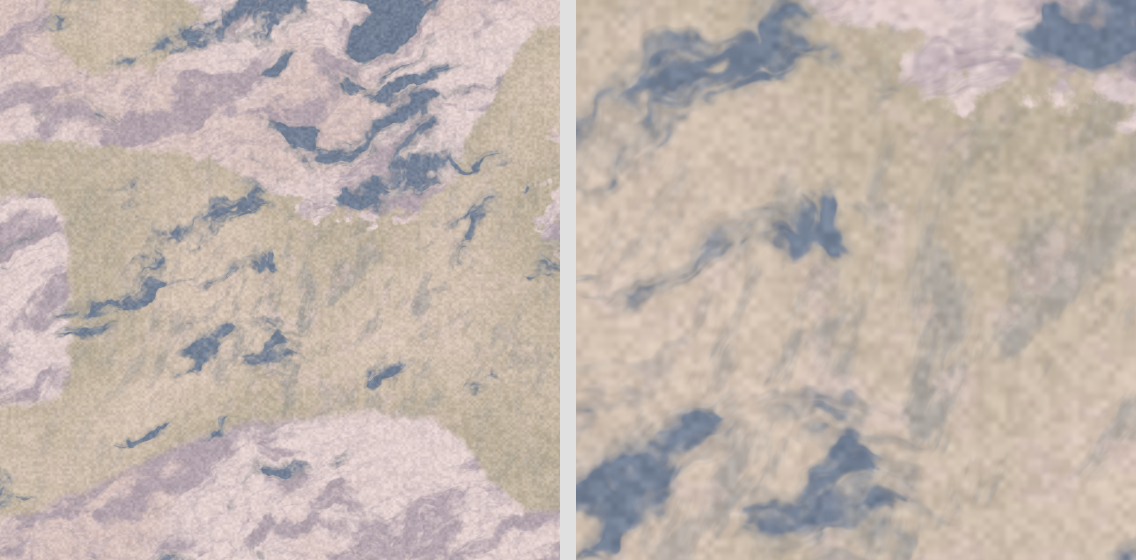
Left, the full canvas; right, a detail of the centre.
Write a three.js fragment shader that draws this texture.

```glsl
#define PALE_PINK vec3(0.885, 0.815, 0.810)
#define WARM_PINK vec3(0.845, 0.762, 0.745)
#define MAUVE vec3(0.670, 0.615, 0.660)
#define SAND vec3(0.835, 0.765, 0.705)
#define TAN vec3(0.745, 0.695, 0.615)
#define GREY vec3(0.590, 0.590, 0.595)
#define SLATE vec3(0.415, 0.475, 0.570)
#define STREAK_ANGLE 0.38
#define EDGE_SOFTNESS 0.011
#define GRAIN_CELLS 230.0
#define GRAIN_AMOUNT 0.085

varying vec2 vUv;

float hash(vec2 p) {
  return fract(sin(dot(p, vec2(127.1, 311.7))) * 43758.5453);
}

float noise(vec2 p) {
  vec2 i = floor(p);
  vec2 f = fract(p);
  f = f * f * (3.0 - 2.0 * f);
  return mix(mix(hash(i), hash(i + vec2(1.0, 0.0)), f.x),
             mix(hash(i + vec2(0.0, 1.0)), hash(i + 1.0), f.x), f.y);
}

float fbm(vec2 p) {
  float sum = 0.0;
  float amp = 0.5;
  for (int i = 0; i < 5; i++) {
    sum += amp * noise(p);
    p = mat2(0.96, 0.28, -0.28, 0.96) * p * 2.03 + 17.3;
    amp *= 0.52;
  }
  return sum;
}

// Coordinates along and across a direction
vec2 turn(vec2 p, float angle) {
  float c = cos(angle);
  float s = sin(angle);
  return vec2(c * p.x + s * p.y, c * p.y - s * p.x);
}

float spot(vec2 p, vec2 centre, vec2 radius) {
  vec2 d = (p - centre) / radius;
  return exp(-dot(d, d));
}

// Signed field of the pink beds, negative inside
float bedField(vec2 p, float ragged) {
  float dip = spot(vec2(p.x, 0.0), vec2(0.62, 0.0), vec2(0.16, 1.0));
  float lowerRim = 0.74 - 0.17 * dip + 0.22 * smoothstep(0.80, 0.98, p.x);
  float top = lowerRim - p.y + ragged * (0.10 + 0.20 * dip);
  float notch = 0.11 * (1.0 - length((p - vec2(0.20, 0.96)) / vec2(0.14, 0.11)));
  top = max(top, notch + ragged * 0.12);

  float crest = mix(0.07, 0.26, smoothstep(0.0, 0.5, p.x))
              - 0.17 * smoothstep(0.76, 0.96, p.x);
  float bottom = p.y - crest + ragged * 0.06;

  vec2 box = abs(p - vec2(-0.02, 0.47)) - vec2(0.08, 0.12);
  float pocket = length(max(box, 0.0)) - 0.07 + ragged * 0.06;
  float edge = length((p - vec2(1.03, 0.62)) / vec2(0.09, 0.12)) - 1.0;
  return min(min(top, bottom), min(pocket, 0.1 * edge + ragged * 0.25));
}

// Places where slate patches gather
float slateBias(vec2 p) {
  float b = 1.75 * spot(p, vec2(0.57, 1.02), vec2(0.24, 0.065));
  b += 1.10 * spot(p, vec2(0.60, 0.70), vec2(0.17, 0.14));
  b += 0.85 * spot(p, vec2(0.68, 0.90), vec2(0.10, 0.08));
  b += 1.10 * spot(p, vec2(0.31, 0.92), vec2(0.08, 0.035));
  b += 0.95 * spot(p, vec2(0.05, 0.53), vec2(0.08, 0.06));
  b += 0.85 * spot(p, vec2(0.36, 0.07), vec2(0.16, 0.06));
  b += 0.75 * spot(p, vec2(0.58, 0.44), vec2(0.17, 0.10));
  b += 0.90 * spot(p, vec2(0.06, 0.12), vec2(0.05, 0.05));
  return b + 0.80 * spot(p, vec2(0.99, 0.52), vec2(0.05, 0.15));
}

void main() {
  vec2 p = vUv;
  vec2 warp = vec2(fbm(p * 9.0), fbm(p * 9.0 + 41.0)) - 0.5;
  vec2 streak = turn(p + 0.05 * warp, STREAK_ANGLE);
  float cloud = fbm(p * 5.0 + 8.0);
  float fine = fbm(p * 48.0 + 3.0);

  // Pink beds with slanting mauve wisps
  float pale = spot(p, vec2(0.84, 0.86), vec2(0.12, 0.14))
             + spot(p, vec2(0.74, 0.20), vec2(0.13, 0.07))
             + spot(p, vec2(0.07, 0.39), vec2(0.09, 0.08));
  float wisps = fbm(streak * vec2(11.0, 27.0) + 5.0 + 2.0 * warp);
  float veins = 1.0 - abs(2.0 * fbm(streak * vec2(19.0, 40.0) + 60.0) - 1.0);
  float mauve = smoothstep(0.45, 0.72, wisps + 0.16 * (fine - 0.5) - 0.12 * pale);
  mauve += 0.30 * smoothstep(0.82, 1.0, veins) * (1.0 - 0.7 * min(pale, 1.0));
  vec3 pink = mix(WARM_PINK, PALE_PINK, smoothstep(0.32, 0.60, cloud + 0.25 * pale));
  pink = mix(pink, MAUVE, 0.85 * min(mauve, 1.0));

  // Sandy ground, darker at the rims, with steep grey flecks
  float field = bedField(p, cloud - 0.5 + 0.4 * (fine - 0.5));
  float rim = exp(-11.0 * max(field, 0.0));
  vec3 ground = mix(SAND, TAN, clamp(0.75 * rim + 2.2 * (cloud - 0.43), 0.0, 1.0));
  float flecks = fbm(turn(p + 0.03 * warp, 1.2) * vec2(20.0, 50.0) + 90.0);
  float fleckZone = 0.25 + 0.75 * spot(p, vec2(0.56, 0.42), vec2(0.34, 0.20));
  ground = mix(ground, GREY, 0.65 * fleckZone * smoothstep(0.50, 0.74, flecks));
  ground = mix(ground, WARM_PINK, 0.55 * fleckZone * smoothstep(0.50, 0.70, fine));

  float bed = 1.0 - smoothstep(-EDGE_SOFTNESS, EDGE_SOFTNESS, field);
  vec3 colour = mix(ground, pink, bed);

  // Slate patches with a grey fringe
  float patches = fbm(streak * vec2(9.0, 19.0) + 130.0 + 1.5 * warp);
  patches += 0.17 * slateBias(p) + 0.12 * (fine - 0.5);
  colour = mix(colour, GREY, 0.55 * smoothstep(0.60, 0.73, patches));
  colour = mix(colour, SLATE, 0.85 * smoothstep(0.69, 0.78, patches));

  // Soft paper grain
  float grain = noise(p * GRAIN_CELLS) + 0.5 * noise(p * GRAIN_CELLS * 0.53 + 7.0) - 0.75;
  colour += GRAIN_AMOUNT * grain;
  gl_FragColor = vec4(clamp(colour, 0.0, 1.0), 1.0);
}
```
